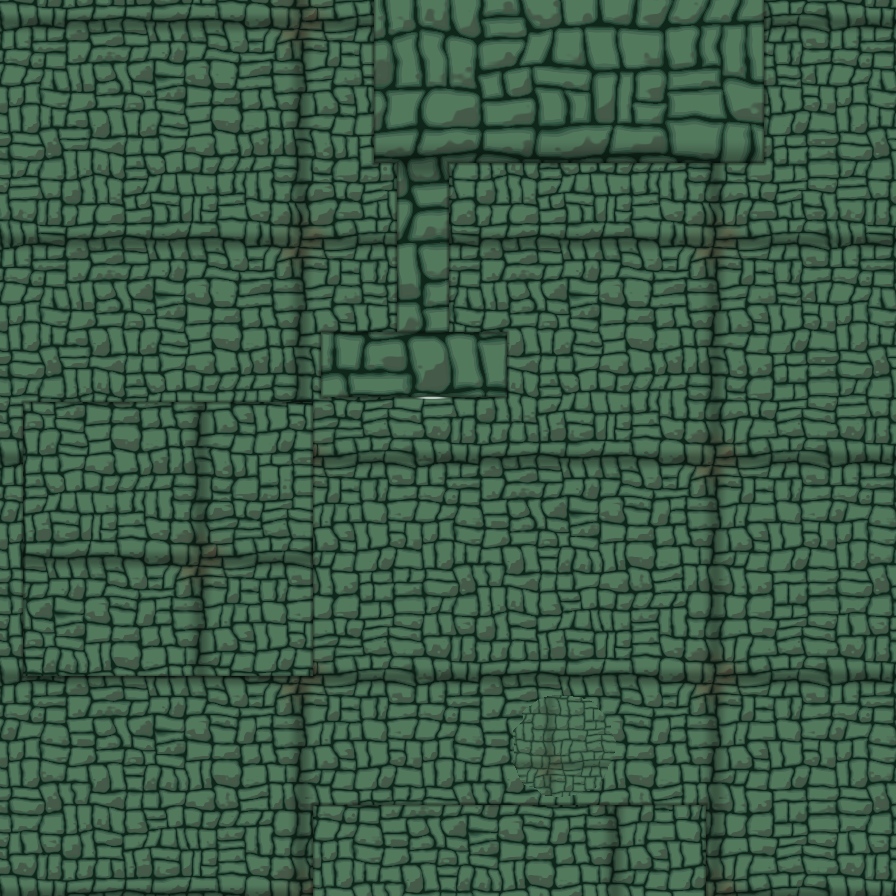
A WebGL 1 fragment shader for this texture:

```glsl
precision highp float;
// Mossy green rubble wall: repeating stonework with seams, coarse repairs and a fine disc.
uniform vec2 u_resolution;

#define TILE vec2(0.462, 0.2435)     // size of one repeat
#define ORIGIN vec2(0.336, 0.7305)   // corner of one repeat
#define PERIOD vec2(14.0, 10.0)      // blocks per repeat, both even
#define JITTER 0.31                  // irregularity of block sizes
#define WARP 0.3                     // bending of the joints
#define BEVEL 0.0042                 // width of the rounded stone edge
#define FACE vec3(0.325, 0.475, 0.365)
#define SHADE vec3(0.28, 0.41, 0.33)
#define UNDERSIDE vec3(0.26, 0.33, 0.27)
#define EDGE vec3(0.19, 0.34, 0.26)
#define DARK vec3(0.14, 0.25, 0.19)
#define JOINT vec3(0.06, 0.15, 0.10)

// Hash and noise wrap with the repeat
float hash(vec2 c) {
  return fract(sin(dot(mod(c + 0.5, PERIOD), vec2(127.1, 311.7))) * 43758.5453);
}

float noise(vec2 p) {
  vec2 c = floor(p), f = fract(p);
  f *= f * (3.0 - 2.0 * f);
  vec2 e = vec2(1.0, 0.0);
  return mix(mix(hash(c), hash(c + e), f.x),
             mix(hash(c + e.yx), hash(c + 1.0), f.x), f.y);
}

float shift(vec2 c) { return JITTER * (2.0 * hash(c) - 1.0); }

float box(vec2 p, vec2 lo, vec2 hi) {
  vec2 e = abs(p - 0.5 * (lo + hi)) - 0.5 * (hi - lo);
  return length(max(e, 0.0)) + min(max(e.x, e.y), 0.0);
}

// Interlocking rectangle around q as (low corner, high corner)
vec4 findBlock(vec2 q, out float id) {
  vec4 block = vec4(0.0);
  float deepest = -9.0;
  for (int j = -1; j <= 1; j++)
    for (int i = -1; i <= 1; i++) {
      vec2 c = floor(q) + vec2(float(i), float(j));
      float a = shift(c), b = shift(c + vec2(1.0, 0.0));
      float d = shift(c + vec2(0.0, 1.0)), e = shift(c + 1.0);
      bool even = mod(c.x + c.y, 2.0) < 0.5;
      vec4 r = vec4(c, c + 1.0) + (even ? vec4(a, b, e, d) : vec4(d, a, b, e));
      vec2 m = min(q - r.xy, r.zw - q);
      float depth = min(m.x, m.y);
      if (depth > deepest) { deepest = depth; block = r; id = hash(c + 0.23); }
    }
  // Split the large blocks
  for (int k = 0; k < 2; k++) {
    vec2 size = (block.zw - block.xy) * TILE / PERIOD;
    if (size.x * size.y > mix(0.0005, 0.0009, id)) {
      vec2 cut = mix(block.xy, block.zw, 0.38 + 0.24 * fract(id * 7.3));
      bool across = size.y > size.x * (0.6 + 0.8 * fract(id * 5.7));
      bool low = across ? q.y < cut.y : q.x < cut.x;
      if (across) { if (low) block.w = cut.y; else block.y = cut.y; }
      else { if (low) block.z = cut.x; else block.x = cut.x; }
      id = fract(id * 17.31 + (low ? 0.37 : 0.71));
    }
  }
  return block;
}

float band(float edge, float x, float soft) {
  return smoothstep(edge - soft, edge + soft, x);
}

vec3 stonework(vec2 q, float pixel) {
  vec2 fromSeam = abs(fract(q / PERIOD + 0.5) - 0.5) * TILE;
  vec2 w = q + WARP * (vec2(noise(q), noise(q + 5.0)) - 0.5)
             + 0.3 * WARP * (vec2(noise(q * 3.0), noise(q * 3.0 + 5.0)) - 0.5);
  float id;
  vec4 block = findBlock(w, id);
  vec2 unit = TILE / PERIOD;
  vec2 halfSize = 0.5 * (block.zw - block.xy) * unit;
  vec2 v = (w - 0.5 * (block.xy + block.zw)) * unit;
  float radius = mix(0.25, 0.6, id) * min(halfSize.x, halfSize.y);
  float depth = radius - box(v, radius - halfSize, halfSize - radius);
  vec2 n = v / halfSize;

  // Stepped bevel, from the joint up to the flat face
  float grain = noise(q * 6.0) - 0.5;
  float lift = depth / BEVEL + 0.25 * grain + 0.12 * n.y;
  float soft = 0.5 * pixel / BEVEL;
  vec3 col = mix(JOINT, DARK, band(0.14, lift, soft));
  col = mix(col, EDGE, band(0.3, lift, soft));
  col = mix(col, SHADE, band(0.52, lift, soft));
  col = mix(col, FACE, band(0.85, lift, soft));
  float under = 0.3 * n.x - 0.7 * n.y + 0.9 * grain + 0.8 * (id - 0.5);
  col = mix(col, UNDERSIDE, 0.85 * band(0.5, under, 0.12) * band(0.45, lift, soft));

  // Dark seams and a brown stain at each repeat corner
  float seam = max(smoothstep(0.016, 0.0, fromSeam.x), smoothstep(0.014, 0.0, fromSeam.y));
  float stain = smoothstep(0.045, 0.0, length(fromSeam)) * noise(q * 2.0);
  col *= 1.0 - 0.3 * seam;
  return mix(col, col * vec3(1.2, 0.78, 0.75), stain);
}

void main() {
  vec2 p = gl_FragCoord.xy / u_resolution;
  float pixel = 1.0 / u_resolution.y;
  vec2 q = (p - ORIGIN) / TILE * PERIOD;

  // Areas relaid with shifted, coarser or finer stones
  float relaid = min(box(p, vec2(0.026, 0.245), vec2(0.349, 0.551)),
                     box(p, vec2(0.349, -0.02), vec2(0.788, 0.102)));
  float coarse = min(box(p, vec2(0.417, 0.818), vec2(0.853, 1.02)),
                 min(box(p, vec2(0.443, 0.629), vec2(0.501, 0.83)),
                     box(p, vec2(0.358, 0.557), vec2(0.566, 0.629))));
  float disc = length(p - vec2(0.629, 0.167)) - 0.058 - 0.008 * (noise(q * 2.0) - 0.5);
  float scale = coarse < 0.0 ? 2.0 : disc < 0.0 ? 0.6 : 1.0;
  vec2 offset = coarse < 0.0 ? vec2(5.0, -1.8) : relaid < 0.0 ? vec2(3.4, 4.6) : vec2(0.0);
  vec3 col = stonework(q / scale + offset, pixel / scale);

  // Flatter disc, dark borders and one pale chip
  col = mix(col, FACE, 0.3 * smoothstep(pixel, -pixel, disc));
  float border = min(abs(coarse), abs(relaid));
  col *= mix(0.6, 1.0, smoothstep(0.0, 0.004, border));
  float chip = length((p - vec2(0.482, 0.556)) / vec2(0.022, 0.002));
  col = mix(col, vec3(0.75, 0.8, 0.77), smoothstep(1.0, 0.3, chip));
  gl_FragColor = vec4(col, 1.0);
}
```
